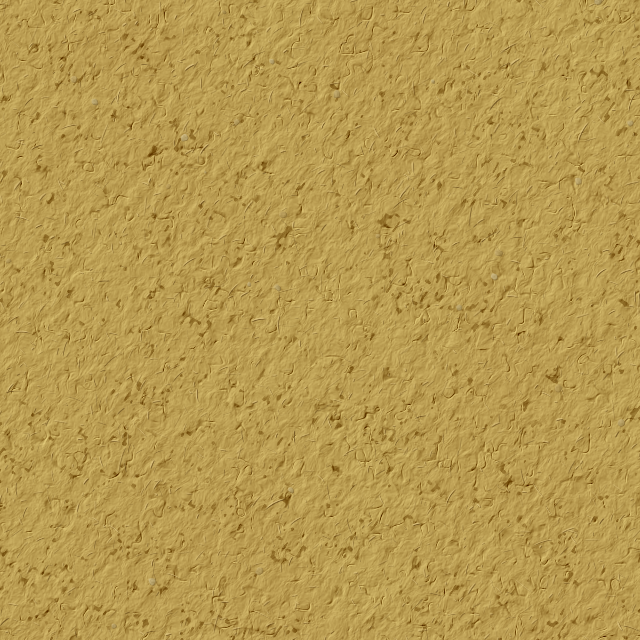
Reproduce this texture procedurally as a Shadertoy shader.

```glsl
// Ochre clay plaster with chopped straw, lit from the upper left.
// A stretched noise relief is shaded by its slope; hashed grids scatter
// straw fibres and a few pebbles, each with a small cast shadow.

const vec2 TO_LIGHT = vec2(-0.75, 0.66);

vec3 hash3(vec2 p) {
    vec3 q = fract(p.xyx * vec3(0.1031, 0.1030, 0.0973));
    q += dot(q, q.yxz + 33.33);
    return fract((q.xxy + q.yzz) * q.zyx);
}

float noise(vec2 p) {
    vec2 i = floor(p), f = fract(p);
    f = f * f * (3.0 - 2.0 * f);
    return mix(mix(hash3(i).x, hash3(i + vec2(1, 0)).x, f.x),
               mix(hash3(i + vec2(0, 1)).x, hash3(i + vec2(1, 1)).x, f.x), f.y);
}

// Turns the canvas so that x runs along the trowel strokes.
vec2 alongStroke(vec2 p) {
    return vec2(dot(p, vec2(0.54, 0.84)), dot(p, vec2(-0.84, 0.54)));
}

// Short broken cracks: fragments of the mid level of a noise field.
float crevice(vec2 p) {
    float line = abs(noise(p * 80.0 + 7.0) - 0.5);
    float broken = smoothstep(0.56, 0.8, noise(p * 66.0 + 90.0));
    return smoothstep(0.12, 0.0, line) * broken;
}

// Trowelled clay: octaves of noise stretched along the stroke direction.
float relief(vec2 p) {
    p += 0.008 * (vec2(noise(p * 60.0), noise(p * 60.0 + 50.0)) - 0.5);
    vec2 q = alongStroke(p) * vec2(0.66, 1.0);
    float height = 0.0, amplitude = 1.0, frequency = 66.0;
    for (int i = 0; i < 4; i++) {
        height += amplitude * noise(q * frequency + float(i) * 19.0);
        q = mat2(0.92, 0.39, -0.39, 0.92) * q;
        amplitude *= 0.62;
        frequency *= 1.9;
    }
    return height - 0.5 * crevice(p);
}

// Coverage of one slightly bent, needle-shaped fibre.
float fibre(vec2 d, vec2 dir, float halfLength, float halfWidth, float bend, float px) {
    float along = dot(d, dir) / halfLength;
    float across = dot(d, vec2(-dir.y, dir.x)) + bend * halfLength * along * along;
    float width = halfWidth * (1.0 - 0.6 * along * along);
    float body = 1.0 - smoothstep(width - 0.5 * px, width + 0.5 * px, abs(across));
    return body * (1.0 - smoothstep(0.5, 1.0, abs(along)));
}

// x: lit straw, y: its shadow.
vec2 strawLayer(vec2 p, float density, float px) {
    vec2 straw = vec2(0);
    for (int y = -1; y <= 1; y++)
    for (int x = -1; x <= 1; x++) {
        vec2 cell = floor(p * density) + vec2(x, y);
        vec3 a = hash3(cell + density * 3.0);
        vec3 b = hash3(cell + density * 5.0 + 71.0);
        vec3 c = hash3(cell + density * 7.0 + 133.0);
        if (c.x > 0.62) continue;
        vec2 d = p - (cell + a.xy) / density;
        float angle = 0.95 + (b.x + b.y + c.y - 1.5) * 1.5;
        vec2 dir = vec2(cos(angle), sin(angle));
        float halfLength = mix(0.18, 0.55, a.z * a.z) / density;
        float halfWidth = mix(0.0005, 0.0013, b.z * b.z);
        float bend = (c.z - 0.5) * 0.4;
        float strength = mix(0.12, 1.0, c.z * c.z);
        float lit = fibre(d, dir, halfLength, halfWidth, bend, px);
        float shade = fibre(d + TO_LIGHT * 0.0017, dir, halfLength, halfWidth * 1.2, bend, px);
        // Some fibres have fallen out and left only a dark groove.
        float present = c.x < 0.2 ? 0.2 : 1.0;
        straw = max(straw, strength * vec2(lit * present, shade * (1.0 - lit)));
    }
    return straw;
}

void addPebbles(inout vec3 color, vec2 p, float px) {
    for (int y = -1; y <= 1; y++)
    for (int x = -1; x <= 1; x++) {
        vec2 cell = floor(p * 15.0) + vec2(x, y);
        vec3 a = hash3(cell + 211.0), b = hash3(cell + 307.0);
        if (b.x > 0.12) continue;
        vec2 d = p - (cell + a.xy) / 15.0;
        float radius = mix(0.0025, 0.0055, a.z);
        float wobble = 0.003 * (noise(p * 190.0) - 0.5);
        float shadow = smoothstep(0.001, -0.001, length(d + TO_LIGHT * 0.0014) - radius + wobble);
        float body = smoothstep(px, -px, length(d) - radius + wobble);
        vec3 stone = mix(vec3(0.74, 0.63, 0.36), vec3(0.76, 0.69, 0.48), b.y);
        stone += 0.07 * dot(d, TO_LIGHT) / radius + 0.1 * (noise(p * 400.0) - 0.5);
        color = mix(color, vec3(0.44, 0.33, 0.13), 0.6 * shadow);
        color = mix(color, stone, 0.85 * body);
    }
}

void mainImage(out vec4 fragColor, in vec2 fragCoord) {
    vec2 p = fragCoord / iResolution.y;
    float px = 1.0 / iResolution.y;

    // Slope shading of the clay, with small dark pits and cracks.
    float shade = 1.75 * (relief(p) - relief(p + TO_LIGHT * 0.0015));
    shade -= 0.35 * shade * shade;
    float pit = smoothstep(0.7, 0.88, noise(alongStroke(p) * vec2(130.0, 210.0) + 31.0))
              * smoothstep(0.5, 0.75, noise(p * 38.0 + 60.0));
    shade -= 0.9 * pit + 0.4 * crevice(p);
    shade += 0.14 * (noise(p * 420.0) - 0.5);

    // Broad drift between yellow and browner clay.
    float drift = noise(p * 5.0 + 3.0) + 0.6 * noise(p * 13.0 + 8.0) - 0.8;
    vec3 color = vec3(0.734, 0.621, 0.326) + shade * vec3(0.20, 0.225, 0.20);
    color += drift * vec3(0.012, 0.021, 0.015);

    vec2 straw = max(strawLayer(p, 25.0, px), strawLayer(p, 38.0, px));
    straw = max(straw, 0.75 * strawLayer(p, 59.0, px));
    color = mix(color, vec3(0.38, 0.27, 0.09), 0.72 * straw.y);
    color = mix(color, vec3(0.88, 0.78, 0.52), 0.75 * straw.x);
    addPebbles(color, p, px);

    fragColor = vec4(clamp(color, 0.0, 1.0), 1.0);
}
```
